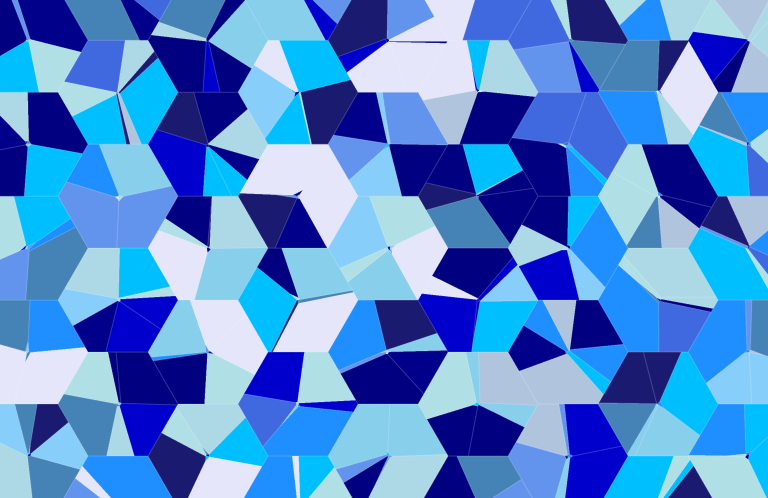
This pattern is drawn by a WebGL 2 fragment shader. Its source:

```glsl
#version 300 es
precision highp float;
precision highp int;
// Flat-topped hexagons, each cut into irregular wedges of flat blue tones.
// The cuts are Voronoi borders of a few seeds huddled at each hexagon's hub:
// far from the hub they run as rays, close to it they leave tiny shards.

uniform vec2 u_resolution;
out vec4 fragColor;

// All lengths are in units of the canvas height.
const float HEX_RADIUS = 0.1205;
const vec2  HEX_ORIGIN = vec2(0.0562, 0.0843);
const float HUB_SPREAD = 0.06;      // half-width of the seed square, in radii
const int   SEEDS = 8;
const float SEAM_WIDTH = 0.0016;
const float SEAM_STRENGTH = 0.25;
const vec3  SEAM_COLOR = vec3(0.95, 0.97, 1.0);
const int   SAMPLES = 3;            // antialiasing samples per axis
const uint  VARIANT = 7u;

const int TONES = 15;
const vec3 PALETTE[TONES] = vec3[TONES](
  vec3(0.69, 0.88, 0.90),  // powder
  vec3(0.68, 0.85, 0.90),  // pale blue
  vec3(0.69, 0.77, 0.87),  // pale steel
  vec3(0.90, 0.90, 0.98),  // lavender
  vec3(0.00, 0.75, 1.00),  // deep sky
  vec3(0.53, 0.81, 0.92),  // sky
  vec3(0.53, 0.81, 0.98),  // light sky
  vec3(0.00, 0.00, 0.50),  // navy
  vec3(0.00, 0.00, 0.545), // dark blue
  vec3(0.10, 0.10, 0.44),  // midnight
  vec3(0.27, 0.51, 0.71),  // steel
  vec3(0.39, 0.58, 0.93),  // cornflower
  vec3(0.12, 0.56, 1.00),  // bright azure
  vec3(0.25, 0.41, 0.88),  // royal
  vec3(0.00, 0.00, 0.80)); // medium blue

// Share of each tone, in percent.
const float SHARE[TONES] = float[TONES](
  9.0, 8.0, 4.5, 5.5, 8.5, 4.0, 6.5, 9.0, 4.0, 5.0, 9.0, 7.0, 8.0, 6.0, 6.0);

// Integer hash: three random values in 0..1 for a hexagon and seed number.
vec3 hash3(ivec2 cell, int n) {
  uvec3 v = uvec3(uint(cell.x + 512), uint(cell.y + 512), uint(n) + VARIANT * 64u);
  v = v * 1664525u + 1013904223u;
  v.x += v.y * v.z; v.y += v.z * v.x; v.z += v.x * v.y;
  v ^= v >> 16u;
  v.x += v.y * v.z; v.y += v.z * v.x; v.z += v.x * v.y;
  return vec3(v >> 8u) * exp2(-24.0);
}

// Picks a tone so that each appears with its share.
vec3 toneFor(float pick) {
  float rest = pick * 100.0;
  for (int i = 0; i < TONES; i++) {
    rest -= SHARE[i];
    if (rest < 0.0) return PALETTE[i];
  }
  return PALETTE[0];
}

// Offset from the nearest hexagon centre; also gives that hexagon's index.
vec2 hexLocal(vec2 p, out ivec2 cell) {
  vec2 period = HEX_RADIUS * vec2(3.0, sqrt(3.0));
  vec2 q = (p - HEX_ORIGIN) / period;
  vec2 even = floor(q + 0.5);
  vec2 odd = floor(q) + 0.5;
  vec2 a = (q - even) * period;
  vec2 b = (q - odd) * period;
  bool useEven = dot(a, a) < dot(b, b);
  cell = ivec2(floor((useEven ? even : odd) * 2.0 + 0.5));
  return useEven ? a : b;
}

// Distance from inside a hexagon to its outline.
float hexEdge(vec2 p) {
  vec2 q = abs(p);
  return HEX_RADIUS * sqrt(0.75) - max(q.y, dot(q, vec2(sqrt(0.75), 0.5)));
}

vec3 mosaic(vec2 p) {
  ivec2 cell;
  vec2 local = hexLocal(p, cell);

  // Nearest seed decides the wedge.
  vec3 seeds[SEEDS];
  int nearest = 0;
  float best = 1e3;
  for (int i = 0; i < SEEDS; i++) {
    seeds[i] = hash3(cell, i);
    seeds[i].xy = (seeds[i].xy * 2.0 - 1.0) * HUB_SPREAD * HEX_RADIUS;
    vec2 d = local - seeds[i].xy;
    if (dot(d, d) < best) { best = dot(d, d); nearest = i; }
  }

  // Distance to the closest cut or outline draws the faint seam.
  vec3 own = seeds[nearest];
  float edge = hexEdge(local);
  for (int i = 0; i < SEEDS; i++) {
    if (i == nearest) continue;
    vec2 across = seeds[i].xy - own.xy;
    vec2 middle = 0.5 * (seeds[i].xy + own.xy);
    edge = min(edge, dot(middle - local, across) / max(length(across), 1e-6));
  }
  float seam = SEAM_STRENGTH * (1.0 - smoothstep(0.0, SEAM_WIDTH, edge));
  return mix(toneFor(own.z), SEAM_COLOR, seam);
}

void main() {
  vec3 sum = vec3(0.0);
  for (int i = 0; i < SAMPLES * SAMPLES; i++) {
    vec2 shift = (vec2(i % SAMPLES, i / SAMPLES) + 0.5) / float(SAMPLES) - 0.5;
    sum += mosaic((gl_FragCoord.xy + shift) / u_resolution.y);
  }
  fragColor = vec4(sum / float(SAMPLES * SAMPLES), 1.0);
}
```
